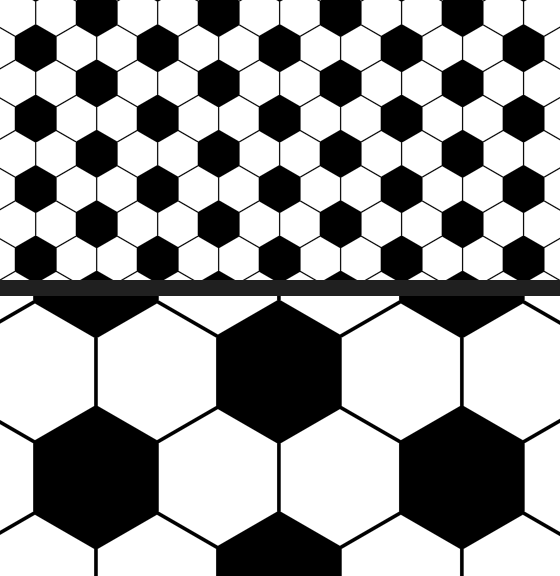
Top, the full canvas; bottom, a detail of the centre.
Reproduce this pattern procedurally as a WebGL 2 fragment shader.

```glsl
#version 300 es
precision highp float;
// Flat tiling of upright hexagons: every third cell is black, the others are
// white with thin black outlines. Two interleaved rectangular grids give the
// nearest cell centre, and a hexagonal norm gives the distance to its edge.

uniform vec2 u_resolution;
out vec4 fragColor;

// Lengths in canvas heights, unless noted
const float HEX_WIDTH = 0.1452;             // flat side to flat side
const vec2 BLACK_CENTRE = vec2(0.9987, 0.5764);
const float LINE_WIDTH = 0.0043;
const float EDGE_SOFTNESS = 0.7;            // half of the blend, in pixels

const vec3 WHITE = vec3(1.0);
const vec3 BLACK = vec3(0.0);

// Grid cells in hexagon widths; each holds a corner and a middle centre
const float SQRT3 = 1.7320508;
const vec2 ALL_CELL = vec2(1.0, SQRT3);
const vec2 BLACK_CELL = vec2(3.0, SQRT3);

// Equals 0.5 on the outline of a hexagon of width one
float hexNorm(vec2 p) {
    p = abs(p);
    return max(p.x, dot(p, vec2(0.5, 0.5 * SQRT3)));
}

// Offset from the nearest point of a rectangular grid
vec2 gridOffset(vec2 p, vec2 cell) {
    return p - cell * floor(p / cell + 0.5);
}

// Hexagonal distance to the nearest centre of the two interleaved grids
float nearestHex(vec2 p, vec2 cell) {
    return min(hexNorm(gridOffset(p, cell)),
               hexNorm(gridOffset(p - 0.5 * cell, cell)));
}

void main() {
    vec2 p = (gl_FragCoord.xy / u_resolution.y - BLACK_CENTRE) / HEX_WIDTH;
    float blend = EDGE_SOFTNESS / (u_resolution.y * HEX_WIDTH);
    float halfLine = 0.5 * LINE_WIDTH / HEX_WIDTH;

    // Outlines around every cell
    float inset = nearestHex(p, ALL_CELL) - (0.5 - halfLine);
    float outline = smoothstep(-blend, blend, inset);

    // Filled cells, widened to the outer side of their outlines
    float outset = nearestHex(p, BLACK_CELL) - (0.5 + halfLine);
    float fill = 1.0 - smoothstep(-blend, blend, outset);

    fragColor = vec4(mix(WHITE, BLACK, max(outline, fill)), 1.0);
}
```
